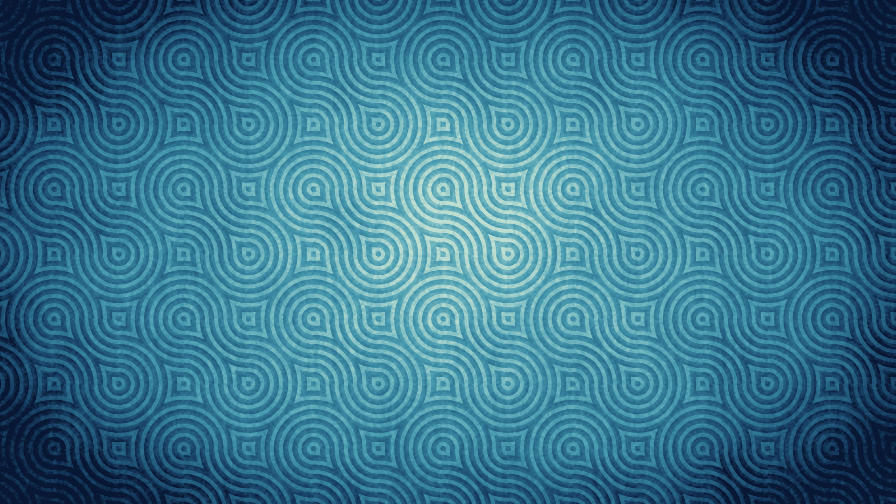
This pattern is drawn by a WebGL 1 fragment shader. Its source:

```glsl
precision highp float;
// Interlocking swirls of concentric arcs in worn blue, lit from the middle.

uniform vec2 u_resolution;

const float TILE = 0.1287;                 // arc tile side, in canvas heights
const vec2 ORIGIN = vec2(0.833, 0.917);    // first swirl centre from top left, in tiles
const float RINGS = 7.0;                   // stripes per tile side
const float HALF_WIDTH = 0.21;             // half width of a light stripe, in stripe periods
const float CONTRAST = 1.4;                // tone step from groove to stripe
const float GROOVE_SHADE = 0.5;            // darkening across a groove to its outer side
const float LINK_SHADE = 0.4;              // extra depth of grooves between linked swirls
const float WEAR = 0.85;                   // strength of blotches
const float GRAIN = 0.75;                  // strength of fine grain
const vec2 GLOW_CENTRE = vec2(0.5, 0.55);

const vec3 NAVY = vec3(0.03, 0.09, 0.20);
const vec3 DEEP = vec3(0.09, 0.25, 0.39);
const vec3 BLUE = vec3(0.14, 0.37, 0.50);
const vec3 TEAL = vec3(0.20, 0.49, 0.60);
const vec3 SKY = vec3(0.29, 0.61, 0.69);
const vec3 PALE = vec3(0.47, 0.73, 0.76);
const vec3 CREAM = vec3(0.74, 0.87, 0.82);

float hash(vec2 p) {
  return fract(sin(dot(p, vec2(127.1, 311.7))) * 43758.5453);
}

float noise(vec2 p) {
  vec2 i = floor(p);
  vec2 f = fract(p);
  f = f * f * (3.0 - 2.0 * f);
  return mix(mix(hash(i), hash(i + vec2(1.0, 0.0)), f.x),
             mix(hash(i + vec2(0.0, 1.0)), hash(i + 1.0), f.x), f.y);
}

float fbm(vec2 p) {
  float sum = 0.0;
  float gain = 0.5;
  for (int i = 0; i < 4; i++) {
    sum += gain * noise(p);
    p = p * 2.03 + 17.3;
    gain *= 0.5;
  }
  return sum;
}

// x: distance to the nearest arc centre, y: link shading, strongest mid-tile
vec2 swirl(vec2 q) {
  vec2 cell = floor(q);
  vec2 f = fract(q);
  vec2 odd = mod(cell, 2.0);
  float link = (1.0 - odd.x) * (1.0 - odd.y);
  float flip = max(link, abs(odd.x - odd.y));
  f.x = mix(f.x, 1.0 - f.x, flip);
  vec2 bump = sin(f * 3.14159);
  return vec2(min(length(f), length(1.0 - f)), link * bump.x * bump.y);
}

// Dark to light ramp, one colour per whole tone
vec3 ramp(float tone) {
  vec3 c = mix(NAVY, DEEP, clamp(tone, 0.0, 1.0));
  c = mix(c, BLUE, clamp(tone - 1.0, 0.0, 1.0));
  c = mix(c, TEAL, clamp(tone - 2.0, 0.0, 1.0));
  c = mix(c, SKY, clamp(tone - 3.0, 0.0, 1.0));
  c = mix(c, PALE, clamp(tone - 4.0, 0.0, 1.0));
  return mix(c, CREAM, clamp(tone - 5.0, 0.0, 1.0));
}

void main() {
  vec2 uv = gl_FragCoord.xy / u_resolution;
  vec2 p = gl_FragCoord.xy / u_resolution.y;

  // Striped arcs, measured from the top left
  vec2 arc = swirl(vec2(p.x, 1.0 - p.y) / TILE - ORIGIN);
  float blur = 0.5 * RINGS / (TILE * u_resolution.y);
  float offset = abs(fract(arc.x * RINGS) - 0.5);
  float stripe = 1.0 - smoothstep(HALF_WIDTH - blur, HALF_WIDTH + blur, offset);

  // Vignette that levels off in the corners, and central glow
  vec2 v = (uv - 0.5) * vec2(2.0, 1.8);
  float edge = dot(v, v);
  float tone = 4.25 - 1.5 * edge - 1.5 * edge * edge;
  tone = 0.5 * (tone + sqrt(tone * tone + 0.6));
  vec2 g = (uv - GLOW_CENTRE) * vec2(u_resolution.x / u_resolution.y, 1.0);
  tone += 0.9 * exp(-14.0 * dot(g, g));

  // Stripe relief, softer in the dark corners; grooves slope across their width
  float depth = CONTRAST * mix(0.55, 1.0, smoothstep(0.0, 2.0, tone));
  float slope = 0.5 + 0.5 * sin(6.28318 * arc.x * RINGS);
  tone += depth * (stripe - 0.45);
  tone -= (1.0 - stripe) * (GROOVE_SHADE * (slope - 0.5) + LINK_SHADE * arc.y);

  // Blotches, vertical streaks and grain
  tone += WEAR * (fbm(p * 9.0) - 0.47);
  tone += 0.5 * WEAR * (noise(p * vec2(110.0, 22.0)) - 0.5);
  tone += GRAIN * (noise(p * 240.0) - 0.5);

  gl_FragColor = vec4(ramp(tone), 1.0);
}
```
